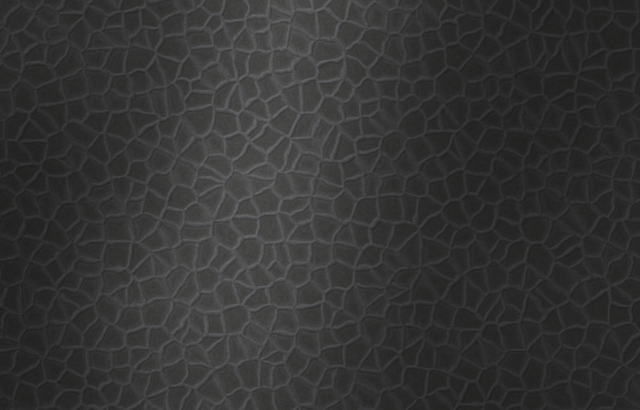
A WebGL 1 fragment shader for this texture:

```glsl
precision highp float;
// Dark embossed leather: irregular pebbled cells, raised seams, soft diagonal sheen.
uniform vec2 u_resolution;

const float CELLS = 19.5;          // cells per canvas height
const float JITTER = 1.0;          // irregularity of cell centres
const float SEAM = 0.075;          // half width of a seam, in cells
const float SEAM_SOFT = 0.055;
const float WOBBLE = 0.20;         // bending of the seams
const float GRAIN_SCALE = 260.0;   // grains per canvas height
const float GRAIN = 0.13;
const float BEVEL = 0.22;          // strength of relief shading
const float BASE_LIGHT = 0.161;
const float SHEEN = 0.146;
const float SHEEN_WIDTH = 0.195;
const vec2 TO_LIGHT = vec2(-0.045, 0.06);
const vec3 SEAM_TINT = vec3(1.085, 1.09, 1.115);
const vec3 RIM_TINT = vec3(1.02, 1.02, 1.02);
const vec3 FLOOR_TINT = vec3(0.89, 0.89, 0.875);

float hash(vec2 p) {
  return fract(sin(dot(p, vec2(127.1, 311.7))) * 43758.5453);
}

vec2 hash2(vec2 p) {
  return vec2(hash(p), hash(p + vec2(37.3, 17.9)));
}

float noise(vec2 p) {
  vec2 i = floor(p), f = fract(p);
  f = f * f * (3.0 - 2.0 * f);
  return mix(mix(hash(i), hash(i + vec2(1.0, 0.0)), f.x),
             mix(hash(i + vec2(0.0, 1.0)), hash(i + 1.0), f.x), f.y);
}

vec2 cellCentre(vec2 cell) {
  return 0.5 + JITTER * (hash2(cell) - 0.5);
}

// Distance to the nearest border between cells
float borderDistance(vec2 p) {
  vec2 i = floor(p), f = fract(p);
  vec2 nearCell = vec2(0.0), nearest = vec2(0.0);
  float best = 8.0;
  for (int y = -1; y <= 1; y++) {
    for (int x = -1; x <= 1; x++) {
      vec2 g = vec2(float(x), float(y));
      vec2 r = g + cellCentre(i + g) - f;
      float d = dot(r, r);
      if (d < best) { best = d; nearCell = g; nearest = r; }
    }
  }
  float border = 8.0;
  for (int y = -2; y <= 2; y++) {
    for (int x = -2; x <= 2; x++) {
      vec2 g = nearCell + vec2(float(x), float(y));
      vec2 r = g + cellCentre(i + g) - f;
      vec2 gap = r - nearest;
      if (dot(gap, gap) > 0.0001)
        border = min(border, dot(0.5 * (nearest + r), normalize(gap)));
    }
  }
  return border;
}

float seamHeight(float d) {
  return 1.0 - smoothstep(SEAM - SEAM_SOFT, SEAM + SEAM_SOFT, d);
}

// Diagonal sheen, uneven at large scale, with darker corners
float lighting(vec2 uv) {
  float cloud = noise(uv * vec2(5.0, 3.5) + 4.0) - 0.5;
  float axis = 0.34 + 0.13 * uv.y;
  float across = (uv.x - axis + 0.05 * cloud) / SHEEN_WIDTH;
  float along = 0.72 + 0.28 * smoothstep(0.0, 0.35, uv.y);
  float light = BASE_LIGHT + SHEEN * along * exp(-across * across);
  light += 0.025 * cloud;
  light += 0.035 * smoothstep(0.4, 0.0, length(uv - vec2(0.03, 0.95)));
  light -= 0.018 * smoothstep(0.45, 0.0, length(uv - vec2(0.78, 0.82)));
  return light;
}

void main() {
  vec2 uv = gl_FragCoord.xy / u_resolution;
  vec2 p = gl_FragCoord.xy / u_resolution.y;

  // Seam network and its relief
  vec2 q = p * CELLS;
  q += WOBBLE * (vec2(noise(q * 2.3), noise(q * 2.3 + 51.0)) - 0.5);
  float d = borderDistance(q);
  float seam = seamHeight(d);
  float relief = seam - seamHeight(borderDistance(q + TO_LIGHT));

  // Worn, speckled rim around each sunken floor
  float fine = noise(p * GRAIN_SCALE) - 0.5;
  float coarse = noise(p * GRAIN_SCALE * 0.42 + 9.0) - 0.5;
  float wear = noise(q * 0.8 + 23.0) - 0.5;
  float ragged = d + 0.20 * fine + 0.16 * coarse + 0.24 * wear;
  float sunken = smoothstep(0.13, 0.23, ragged);

  float strength = clamp(0.8 + 0.7 * wear, 0.0, 1.0);
  vec3 tint = mix(mix(RIM_TINT, FLOOR_TINT, sunken), SEAM_TINT, seam * strength);
  float shade = 1.0 + BEVEL * relief + GRAIN * (fine + 0.5 * coarse);
  gl_FragColor = vec4(lighting(uv) * tint * shade, 1.0);
}
```
